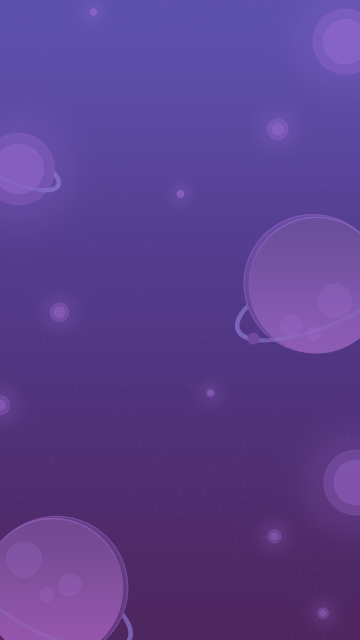
Write a WebGL 1 fragment shader that draws this background.

```glsl
precision highp float;
// A violet night sky with ringed planets, haloed worlds, small stars and dust.
// Discs and tilted ellipses come from distance functions and are layered back
// to front over a three-stop gradient; gradient noise gathers the faint dust.
uniform vec2 u_resolution;

#define SKY_TOP vec3(0.370, 0.322, 0.690)
#define SKY_MID vec3(0.318, 0.212, 0.515)
#define SKY_LOW vec3(0.305, 0.148, 0.372)
#define LILAC vec3(0.68, 0.46, 0.88)
#define RING_COLOR vec3(0.56, 0.48, 0.83)
#define HALO_ALPHA 0.24
#define GLOW_ALPHA 0.13
#define DUST_CELLS 80.0
#define DUST_ALPHA 0.20

float pixel;

float hash(vec2 p) {
  p = fract(p * vec2(0.1031, 0.1137));
  p += dot(p, p.yx + 33.33);
  return fract((p.x + p.y) * p.x * 7.31);
}

vec2 slope(vec2 cell) {
  float a = 6.2832 * hash(cell);
  return vec2(cos(a), sin(a));
}

float gradientNoise(vec2 p) {
  vec2 i = floor(p), f = fract(p);
  vec2 w = f * f * f * (f * (f * 6.0 - 15.0) + 10.0);
  vec2 e = vec2(1.0, 0.0);
  float low = mix(dot(slope(i), f), dot(slope(i + e), f - e), w.x);
  float high = mix(dot(slope(i + e.yx), f - e.yx), dot(slope(i + 1.0), f - 1.0), w.x);
  return mix(low, high, w.y);
}

float fill(float d) { return clamp(0.5 - d / pixel, 0.0, 1.0); }
float line(float d, float halfWidth) { return fill(abs(d) - halfWidth); }

vec3 sky(float y) {
  vec3 c = mix(SKY_LOW, SKY_MID, smoothstep(-0.05, 0.55, y));
  return mix(c, SKY_TOP, smoothstep(0.38, 1.08, y));
}

// One randomly placed speck per grid cell, denser where the noise is high
float dust(vec2 p) {
  vec2 g = p * DUST_CELLS, cell = floor(g);
  vec2 spot = 0.2 + 0.6 * vec2(hash(cell + 3.7), hash(cell + 19.3));
  float chance = 0.12 + 0.3 * gradientNoise(p * 5.0 + 2.3);
  float d = length(fract(g) - spot) / DUST_CELLS - 0.0012;
  return fill(d) * step(hash(cell + 41.0), chance) * hash(cell + 57.0);
}

// Soft glow, translucent halo and brighter core
vec3 orb(vec3 col, vec2 p, vec2 center, float radius, float core) {
  float d = length(p - center);
  float reach = max(d - radius, 0.0) / (radius * 0.55 + 0.012);
  col = mix(col, LILAC, GLOW_ALPHA * exp(-reach * reach));
  col = mix(col, LILAC, HALO_ALPHA * fill(d - radius));
  col = mix(col, LILAC, 0.12 * line(d - radius, 0.001));
  col = mix(col, LILAC, 0.27 * fill(d - core));
  return mix(col, LILAC, 0.12 * line(d - core, 0.001));
}

// Shaded disc shifted inside a thin translucent crescent
vec3 planet(vec3 col, vec2 p, vec2 center, float radius, vec2 shift, vec3 top, vec3 low) {
  float rim = length(p - center) - radius;
  vec2 q = p - center - shift;
  float body = length(q) - radius * 0.98;
  float light = smoothstep(-0.3, 1.0, q.y / radius);
  col = mix(col, LILAC, HALO_ALPHA * fill(rim));
  col = mix(col, LILAC, 0.25 * line(rim + 0.001, 0.001));
  col = mix(col, mix(low, top, smoothstep(-1.0, 1.0, q.y / radius)), fill(body));
  return mix(col, LILAC, 0.45 * light * line(body, 0.001));
}

vec3 crater(vec3 col, vec2 p, vec2 center, float radius) {
  float d = length(p - center) - radius;
  col = mix(col, LILAC, 0.17 * fill(d));
  return mix(col, LILAC, 0.10 * line(d, 0.0008));
}

// Tilted ellipse whose far half hides behind the given disc
vec3 ring(vec3 col, vec2 p, vec2 center, vec2 axes, float tilt, vec3 disc) {
  float c = cos(tilt), s = sin(tilt);
  vec2 q = mat2(c, -s, s, c) * (p - center);
  float f = length(q / axes);
  float d = f * (f - 1.0) / max(length(q / (axes * axes)), 0.001);
  float tip = smoothstep(0.3, 1.0, abs(q.x) / axes.x);
  float hidden = step(0.0, q.y) * fill(length(p - disc.xy) - disc.z);
  float band = line(d, mix(0.0022, 0.0036, tip));
  return mix(col, RING_COLOR, band * (1.0 - hidden) * mix(0.28, 0.68, tip));
}

void main() {
  vec2 p = gl_FragCoord.xy / u_resolution.y;
  pixel = 1.0 / u_resolution.y;
  vec3 col = sky(p.y);
  col = mix(col, LILAC, DUST_ALPHA * dust(p));

  // Small stars, from the top down
  col = orb(col, p, vec2(0.146, 0.981), 0.0058, 0.004);
  col = orb(col, p, vec2(0.434, 0.798), 0.0165, 0.0092);
  col = orb(col, p, vec2(0.282, 0.697), 0.0055, 0.0055);
  col = orb(col, p, vec2(0.093, 0.512), 0.0145, 0.0085);
  col = orb(col, p, vec2(0.329, 0.386), 0.0060, 0.004);
  col = orb(col, p, vec2(0.000, 0.367), 0.0150, 0.0080);
  col = orb(col, p, vec2(0.429, 0.162), 0.0105, 0.0055);
  col = orb(col, p, vec2(0.505, 0.042), 0.0085, 0.0045);

  // Haloed worlds
  col = orb(col, p, vec2(0.540, 0.935), 0.051, 0.035);
  col = orb(col, p, vec2(0.557, 0.246), 0.051, 0.035);
  col = orb(col, p, vec2(0.029, 0.736), 0.056, 0.039);
  col = ring(col, p, vec2(0.029, 0.736), vec2(0.067, 0.0235), -0.38, vec3(0.029, 0.736, 0.056));

  // Right planet with its craters, ring and moon
  vec2 east = vec2(0.489, 0.557);
  col = planet(col, p, east, 0.1085, vec2(0.006, -0.003), vec3(0.42, 0.31, 0.61), vec3(0.55, 0.36, 0.71));
  col = crater(col, p, east + vec2(0.034, -0.027), 0.026);
  col = crater(col, p, east + vec2(-0.034, -0.066), 0.0165);
  col = crater(col, p, east + vec2(0.001, -0.079), 0.0105);
  col = ring(col, p, vec2(0.497, 0.535), vec2(0.135, 0.047), 0.384, vec3(east, 0.1085));
  col = mix(col, vec3(0.44, 0.29, 0.62), fill(length(p - vec2(0.396, 0.471)) - 0.0093));

  // Lower planet with its craters and ring
  vec2 south = vec2(0.0885, 0.082);
  col = planet(col, p, south, 0.112, vec2(-0.006, -0.002), vec3(0.45, 0.29, 0.57), vec3(0.59, 0.34, 0.68));
  col = crater(col, p, south + vec2(-0.051, 0.044), 0.0275);
  col = crater(col, p, south + vec2(0.021, 0.004), 0.0175);
  col = crater(col, p, south + vec2(-0.0155, -0.011), 0.011);
  col = ring(col, p, vec2(0.078, 0.061), vec2(0.138, 0.052), -0.454, vec3(south, 0.112));

  gl_FragColor = vec4(col, 1.0);
}
```
